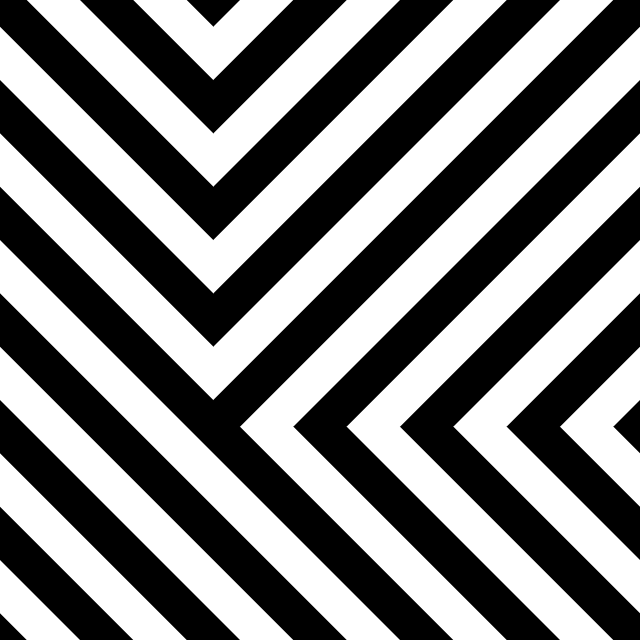
Give the GLSL for this pattern, as a Shadertoy shader.

```glsl
// Black and white diagonal stripes folded into two chevrons that meet at one point.

const vec3 BLACK = vec3(0.0);
const vec3 WHITE = vec3(1.0);
const vec2 MEETING_POINT = vec2(1.0 / 3.0);
const float STRIPE_PERIOD = 1.0 / 6.0;

// Stripe coordinate: falling diagonals, turned to rising in the upper right quadrant.
float foldedDiagonal(vec2 p) {
    bool upperRight = p.x > 0.0 && p.y > 0.0;
    return upperRight ? p.x - p.y : p.x + p.y;
}

// Signed distance to the nearest stripe edge, negative inside a stripe centred on zero.
float stripeDistance(float coord, float period) {
    float offset = abs(fract(coord / period + 0.5) - 0.5) * period;
    return (offset - 0.25 * period) * inversesqrt(2.0);
}

// Linear edge coverage, one pixel wide.
float coverage(float dist, float pixel) {
    return clamp(0.5 - dist / pixel, 0.0, 1.0);
}

void mainImage(out vec4 fragColor, in vec2 fragCoord) {
    vec2 p = fragCoord / iResolution.xy - MEETING_POINT;
    float pixel = 1.0 / min(iResolution.x, iResolution.y);
    float dist = stripeDistance(foldedDiagonal(p), STRIPE_PERIOD);
    fragColor = vec4(mix(WHITE, BLACK, coverage(dist, pixel)), 1.0);
}
```
